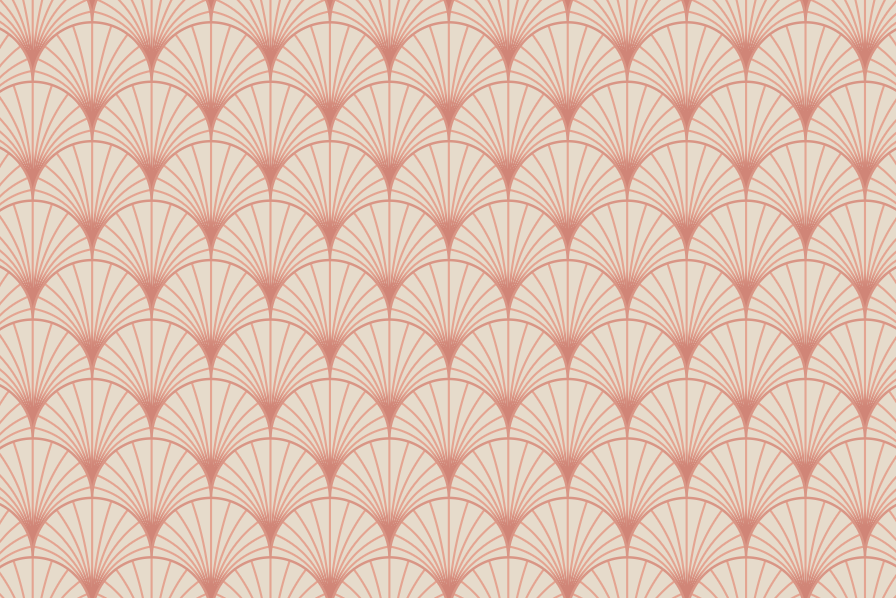
Give the GLSL for this pattern, as a Shadertoy shader.

```glsl
float coverage(float dist, float pixel) {
    return clamp(0.5 - dist / pixel, 0.0, 1.0);
}

// Paints one fan scale; q is relative to the centre of a disc of radius 0.5.
vec3 paintScale(vec3 below, vec2 q, float pixel) {
    vec3 paper = vec3(0.902, 0.860, 0.798);
    vec3 ribInk = vec3(0.895, 0.645, 0.570);
    vec3 coreInk = vec3(0.815, 0.520, 0.465);
    vec3 rimInk = vec3(0.850, 0.585, 0.520);

    // Ribs are circles tangent to the vertical axis at the tip: x / r^2 = k / 6
    vec2 fromTip = q + vec2(0.0, 0.5);
    float r2 = max(dot(fromTip, fromTip), 1e-5);
    float bend = fromTip.x / r2;
    float rib = clamp(round(bend * 6.0), -5.0, 5.0) / 6.0;
    float ribDist = abs(bend - rib) * r2;

    // Ink deepens where the ribs crowd together
    float crowding = 1.0 - smoothstep(0.010, 0.032, r2 / 6.0);
    vec3 fan = mix(paper, mix(ribInk, coreInk, crowding), coverage(ribDist - 0.009, pixel));

    float edge = length(q) - 0.5;
    vec3 color = mix(below, fan, coverage(edge, pixel));
    vec3 outline = mix(rimInk, coreInk, crowding);
    return mix(color, outline, coverage(abs(edge) - 0.0105, pixel));
}

void mainImage(out vec4 fragColor, in vec2 fragCoord) {
    // One unit is the width of a scale
    float pixel = 7.536 / iResolution.x;
    vec2 p = fragCoord * pixel - vec2(0.275, 0.842);

    // Staggered rows, painted from back to front
    vec3 color = vec3(0.902, 0.860, 0.798);
    for (int i = 0; i < 3; i++) {
        float row = floor(p.y * 2.0) + 1.0 - float(i);
        float shift = 0.5 * mod(row, 2.0);
        vec2 q = vec2(fract(p.x - shift + 0.5) - 0.5, p.y - row * 0.5);
        color = paintScale(color, q, pixel);
    }
    fragColor = vec4(color, 1.0);
}
```
